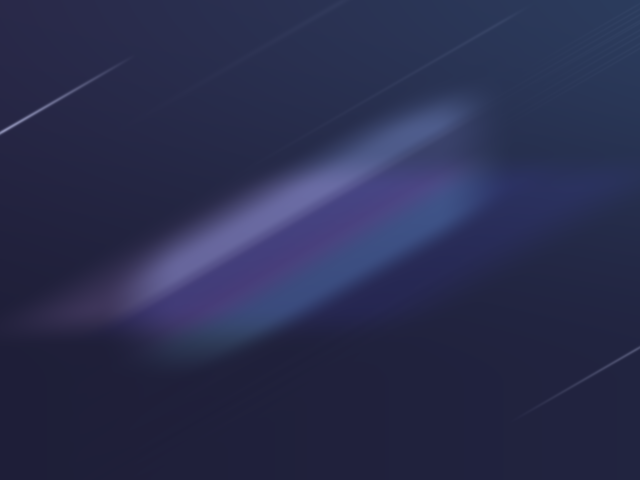
Reproduce this background procedurally as a Shadertoy shader.

```glsl
#define TILT 0.5236
#define WING_Y vec2(-0.18, 0.145)
#define PRISM_X vec2(-0.375, 0.325)
#define PRISM_Y vec2(-0.235, 0.285)
#define FINE_LINES 9
#define FINE_GLOW 0.022
#define STREAK_TINT vec3(0.92, 0.94, 1.0)
#define GRAIN 0.006

float hash(float n) {
    return fract(sin(n * 12.9898) * 43758.5453);
}

// Soft window that is one between range.x and range.y
float window(float x, vec2 range, float soft) {
    return smoothstep(range.x - soft, range.x + soft, x)
         * (1.0 - smoothstep(range.y - soft, range.y + soft, x));
}

float bell(float x, float center, float width) {
    float d = (x - center) / width;
    return exp(-d * d);
}

// Thin line along the tilt, brightest at head and gone at tail
float streak(vec2 q, float offset, float head, float tail, float width) {
    float w = max(width, 0.6 / iResolution.y);
    float along = clamp((q.x - tail) / (head - tail), 0.0, 1.0);
    float cap = 1.0 - smoothstep(0.95, 1.1, (q.x - tail) / (head - tail));
    return bell(q.y, offset, w) * along * cap;
}

vec3 backdrop(vec2 p) {
    vec2 t = clamp(p / vec2(1.3333, 1.0) + 0.5, 0.0, 1.0);
    vec3 low = mix(vec3(0.118, 0.118, 0.218), vec3(0.130, 0.140, 0.250), t.x);
    vec3 high = mix(vec3(0.160, 0.160, 0.285), vec3(0.170, 0.235, 0.365), t.x);
    return mix(low, high, smoothstep(0.2, 1.05, t.y));
}

// Violet wings, cut off by horizontal edges
vec3 wings(vec2 p, float v) {
    vec3 c = vec3(0.020, 0.016, 0.075) * smoothstep(-0.28, -0.17, v);
    c = mix(c, vec3(0.025, 0.020, 0.100), smoothstep(-0.14, -0.09, v));
    c = mix(c, vec3(0.055, 0.030, 0.120), smoothstep(-0.07, 0.01, v));
    c = mix(c, vec3(0.120, 0.085, 0.125), smoothstep(0.045, 0.085, v));
    c.r += 0.025 * bell(v, -0.015, 0.035);
    c *= 1.0 - smoothstep(0.10, 0.215, v);
    return c * window(p.y, WING_Y, 0.045);
}

// Blue prism, cut off by vertical edges
vec3 prism(vec2 p, float v) {
    vec3 c = vec3(0.075, 0.140, 0.150) * smoothstep(-0.145, -0.085, v);
    c = mix(c, vec3(0.075, 0.075, 0.115), smoothstep(-0.065, 0.005, v));
    c = mix(c, vec3(0.155, 0.180, 0.245), smoothstep(0.052, 0.085, v));
    c += 0.018 * bell(v, 0.062, 0.006);
    c *= 1.0 - smoothstep(0.095, 0.185, v);
    return c * window(p.x, PRISM_X, 0.085) * window(p.y, PRISM_Y, 0.065);
}

void mainImage(out vec4 fragColor, in vec2 fragCoord) {
    vec2 p = (fragCoord - 0.5 * iResolution.xy) / iResolution.y;
    vec2 dir = vec2(cos(TILT), sin(TILT));
    // q.x runs along the tilt, q.y across it
    vec2 q = vec2(dot(p, dir), dot(p, vec2(-dir.y, dir.x)));

    vec3 color = backdrop(p) + wings(p, q.y) + prism(p, q.y);

    // Mirrored bright streaks and two faint ones
    float light = 0.46 * streak(q, 0.526, -0.47, -0.14, 0.0034);
    light += 0.20 * streak(q, -0.527, 0.47, 0.15, 0.0030);
    light += 0.028 * streak(q, 0.407, 0.30, -0.27, 0.0060);
    light += 0.050 * streak(q, 0.204, 0.57, -0.10, 0.0035);

    // Fine lines gathered in the upper right
    for (int i = 0; i < FINE_LINES; i++) {
        float k = float(i);
        float offset = mix(0.01, 0.10, (k + hash(k + 1.0)) / float(FINE_LINES));
        float start = mix(0.35, 0.58, hash(k + 7.0));
        light += FINE_GLOW * streak(q, offset, 0.82, start, 0.0022);
    }
    color += light * STREAK_TINT;

    // Subtle brushed variation inside the glow
    float row = q.y * 90.0;
    float brushed = mix(hash(floor(row)), hash(floor(row) + 1.0), smoothstep(0.0, 1.0, fract(row)));
    color += GRAIN * (brushed - 0.5) * window(q.y, vec2(-0.24, 0.16), 0.05) * window(p.x, PRISM_X, 0.2);

    fragColor = vec4(color, 1.0);
}
```
